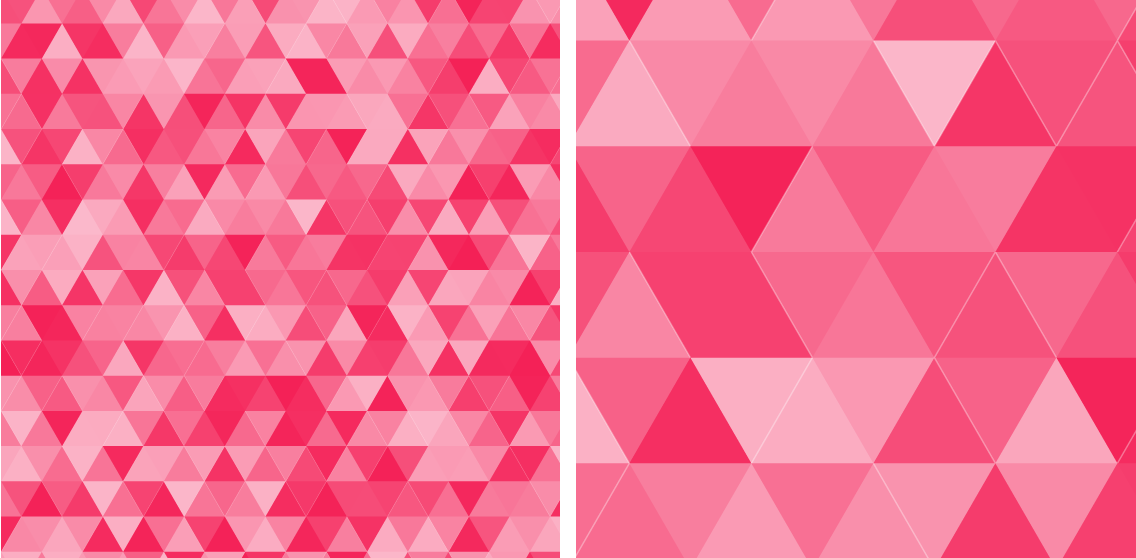
Left: the whole. Right: its middle third, enlarged.
This pattern is drawn by a Shadertoy shader. Its source:

```glsl
float hash(ivec2 cell, int salt) {
    uvec3 q = uvec3(ivec3(cell, salt) + 64) * uvec3(1597u, 3571u, 7919u);
    uint n = (q.x ^ (q.y << 8) ^ (q.z << 16)) * 277803u;
    n = (n ^ (n >> 15)) * 739391u;
    n = (n ^ (n >> 13)) * 668267u;
    n ^= n >> 16;
    return float(n & 65535u) / 65535.0;
}

vec3 pinkShade(float lightness) {
    return mix(vec3(0.957, 0.125, 0.338), vec3(0.985, 0.725, 0.797), lightness);
}

// Faint pale hairline left on some of the slanted edges
float seam(float edgeDistance, float chance) {
    return 0.35 * step(0.7, chance) * step(abs(edgeDistance) * 0.866, 0.006);
}

vec3 triangleMosaic(vec2 position) {
    // Triangle side is the unit across, row height the unit up
    vec2 grid = position * vec2(13.72, 15.84) - vec2(0.027, 0.176);
    if (grid.x < 0.0) return vec3(1.0); // bare left margin

    // Shear the lattice so each square cell holds two triangles
    vec2 skewed = vec2(grid.x - 0.5 * grid.y, grid.y);
    ivec2 cell = ivec2(floor(skewed));
    vec2 local = fract(skewed);
    float diagonal = local.x + local.y - 1.0;
    int pointsDown = diagonal > 0.0 ? 1 : 0;
    vec3 color = pinkShade(hash(cell, pointsDown));

    float nearestSide = round(skewed.x);
    float hairline = max(
        seam(diagonal, hash(cell, 2)),
        seam(skewed.x - nearestSide, hash(ivec2(int(nearestSide), cell.y), 3)));
    return mix(color, vec3(1.0), hairline);
}

void mainImage(out vec4 fragColor, in vec2 fragCoord) {
    // Average a 4 by 4 grid of samples to smooth the edges
    vec3 total = vec3(0.0);
    for (int j = 0; j < 4; j++) {
        for (int i = 0; i < 4; i++) {
            vec2 offset = (vec2(i, j) + 0.5) / 4.0 - 0.5;
            total += triangleMosaic((fragCoord + offset) / iResolution.y);
        }
    }
    fragColor = vec4(total / 16.0, 1.0);
}
```
